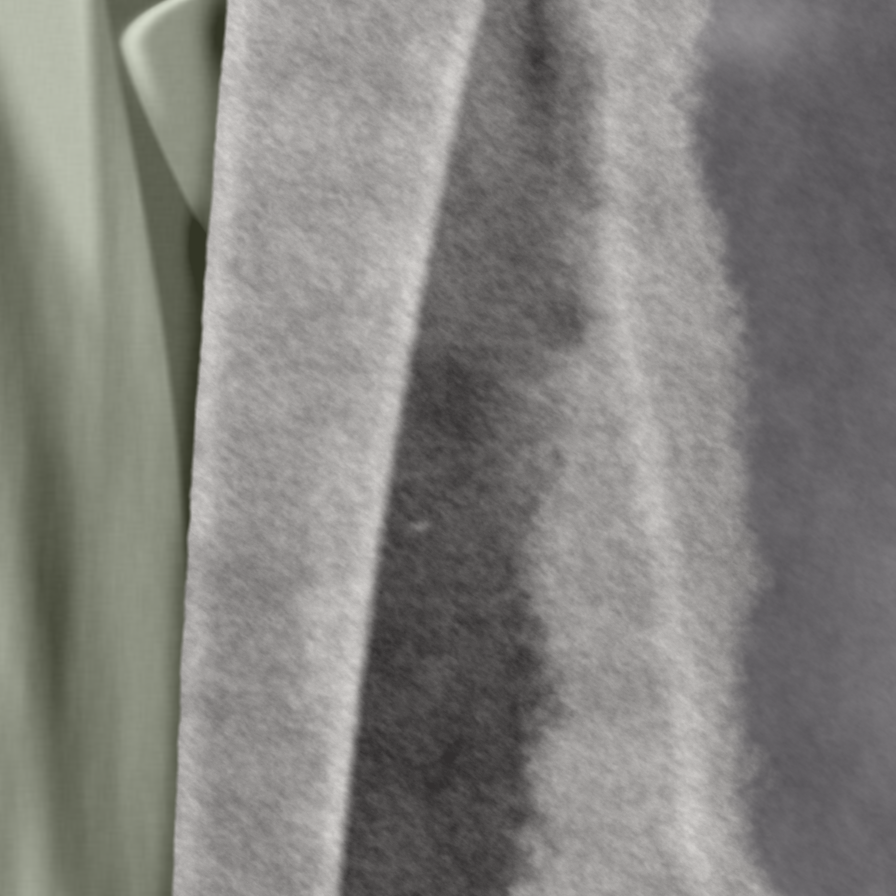
Write a WebGL 2 fragment shader that draws this texture.

```glsl
#version 300 es
precision highp float;
// Hanging cloth: a smooth green drape at the left, brushed grey pile folds at the right.
// Each fold border is a smooth curve x(y); tones are blended from border to border,
// then slanted fibre noise and a faint weave give the cloth its surface.
uniform vec2 u_resolution;
out vec4 outColor;

const vec3 GREY_DARK = vec3(0.20, 0.19, 0.19);
const vec3 GREY_LIGHT = vec3(0.82, 0.81, 0.80);
const vec3 GREEN_DARK = vec3(0.20, 0.21, 0.15);
const vec3 GREEN_LIGHT = vec3(0.83, 0.85, 0.79);
const float FIBRE_AMOUNT = 0.17;
const float BLOTCH_AMOUNT = 0.16;
const float RAGGED_EDGE = 0.055;
const float WEAVE_AMOUNT = 0.014;

float hash(vec2 p) {
  vec3 q = fract(vec3(p.xyx) * 0.1031);
  q += dot(q, q.yzx + 33.33);
  return fract((q.x + q.y) * q.z);
}

float noise(vec2 p) {
  vec2 i = floor(p), f = fract(p);
  f = f * f * (3.0 - 2.0 * f);
  return mix(mix(hash(i), hash(i + vec2(1, 0)), f.x),
             mix(hash(i + vec2(0, 1)), hash(i + vec2(1, 1)), f.x), f.y);
}

// Fractal noise centred on zero
float fbm(vec2 p) {
  float sum = 0.0, amp = 0.5;
  for (int i = 0; i < 4; i++) {
    sum += amp * (noise(p) - 0.5);
    p = mat2(1.6, 1.2, -1.2, 1.6) * p + 7.3;
    amp *= 0.55;
  }
  return sum;
}

// Quartic through five values at y = 0, 1/4, 1/2, 3/4, 1
float bend(float y, float a, float b, float c, float d, float e) {
  float knots[5] = float[5](a, b, c, d, e);
  float sum = 0.0;
  for (int i = 0; i < 5; i++) {
    float w = knots[i];
    for (int j = 0; j < 5; j++)
      if (j != i) w *= (4.0 * y - float(j)) / float(i - j);
    sum += w;
  }
  return sum;
}

float bump(float d, float width) { return exp(-d * d / (width * width)); }
float spot(vec2 p, vec2 centre, vec2 size) {
  vec2 d = (p - centre) / size;
  return exp(-dot(d, d));
}
float past(float edge, float x, float blur) { return smoothstep(-blur, blur, x - edge); }

vec3 greenCloth(vec2 p, float hem) {
  float x = p.x, y = p.y;
  float tone = 0.52 + 0.25 * fbm(p * vec2(18.0, 3.0));
  // Broad shadow and the paler cloth beside it
  tone -= 0.13 * bump(x - bend(y, 0.10, 0.065, 0.035, 0.0, -0.05), 0.04);
  tone += 0.08 * (1.0 - past(0.05 - 0.08 * y, x, 0.03)) * (1.0 - smoothstep(0.3, 0.5, y));
  // Bright tapering fold
  float foldLeft = 0.11 - 0.37 * (y - 0.62);
  float foldRight = 0.115 - 0.04 * (y - 0.62);
  float fold = past(foldLeft, x, 0.03) * (1.0 - past(foldRight, x, 0.012));
  tone = mix(tone, 0.73, fold * smoothstep(0.58, 0.75, y));
  // Inner panel ends in a dark gap
  float panel = bend(y, 0.215, 0.212, 0.198, 0.163, 0.118);
  tone += 0.05 * bump(x - panel + 0.02, 0.02) * smoothstep(0.4, 0.6, y);
  tone = mix(tone, 0.38, past(panel, x, 0.006));
  // Curled flap with a pale rolled rim
  float roll = max(y - 0.95, 0.0);
  float flap = 0.135 + 0.092 * pow(max(0.95 - y, 0.0) / 0.21, 1.2) + 20.0 * roll * roll;
  float flapMask = past(flap, x, 0.005) * smoothstep(0.72, 0.75, y);
  tone = mix(tone, 0.57, flapMask);
  tone += 0.27 * bump(x - flap - 0.012, 0.014) * smoothstep(0.84, 0.97, y);
  // Contact shadows
  tone -= 0.25 * spot(p, vec2(0.243, 0.965), vec2(0.02, 0.05));
  tone -= 0.22 * spot(p, vec2(0.22, 0.73), vec2(0.012, 0.04));
  tone -= 0.16 * bump(x - hem, 0.016);
  tone += WEAVE_AMOUNT * (noise(p * vec2(90.0, 300.0)) + noise(p * vec2(300.0, 90.0)) - 1.0);
  return mix(GREEN_DARK, GREEN_LIGHT, clamp((tone - 0.21) / 0.64, 0.0, 1.0));
}

vec3 greyCloth(vec2 p, float hem) {
  float y = p.y;
  float blotch = fbm(p * 14.0);
  float x = p.x + RAGGED_EDGE * (blotch + 0.6 * fbm(p * 45.0 + 9.0));
  // Fold borders, left to right
  float lightStart = bend(y, 0.335, 0.350, 0.375, 0.42, 0.45);
  float ridge = 0.378 + 0.09 * y + 0.072 * y * y;
  float bandStart = bend(y, 0.585, 0.605, 0.612, 0.650, 0.640);
  float crest = bend(y, 0.785, 0.760, 0.722, 0.685, 0.70);
  float bandEnd = bend(y, 0.870, 0.830, 0.830, 0.800, 0.790);
  // Tones between the borders
  float tone = bend(y, 0.55, 0.53, 0.58, 0.62, 0.61);
  tone = mix(tone, 0.67, past(lightStart, x, 0.04));
  tone = mix(tone, bend(y, 0.27, 0.27, 0.34, 0.43, 0.46), past(ridge, mix(p.x, x, 0.1), 0.009));
  tone = mix(tone, bend(y, 0.60, 0.59, 0.58, 0.61, 0.61), past(bandStart, x, 0.035));
  float plain = past(bandEnd, x, 0.025);
  tone = mix(tone, bend(y, 0.41, 0.37, 0.39, 0.37, 0.39), plain);
  // Bright hem and crests
  tone += 0.12 * bump(p.x - hem - 0.012, 0.018);
  tone += 0.09 * bump(p.x - ridge + 0.014, 0.013);
  tone += 0.12 * bump(mix(p.x, x, 0.4) - crest, 0.022) * (1.0 - 0.5 * past(0.8, y, 0.1));
  // Local lights and shades
  tone -= 0.17 * spot(p, vec2(0.60, 0.94), vec2(0.022, 0.10));
  tone -= 0.08 * spot(p, vec2(0.51, 0.54), vec2(0.05, 0.07));
  tone += 0.11 * spot(p, vec2(0.58, 0.49), vec2(0.03, 0.06));
  tone += 0.16 * spot(p, vec2(0.84, 0.97), vec2(0.08, 0.05));
  tone += 0.08 * spot(p, vec2(1.0, 0.27), vec2(0.07, 0.2));
  tone += 0.20 * spot(p, vec2(0.47, 0.413), vec2(0.009, 0.006));
  // Pile: fine fibres leaning right, over soft blotches
  vec2 lean = mat2(0.8, 0.6, -0.6, 0.8) * p;
  float fibre = fbm(lean * vec2(75.0, 150.0)) + 0.4 * fbm(p * 210.0);
  float pile = 1.0 - 0.65 * plain;
  tone += pile * (FIBRE_AMOUNT * fibre + BLOTCH_AMOUNT * blotch);
  tone += plain * 0.06 * fbm(p * vec2(40.0, 22.0));
  vec3 colour = mix(GREY_DARK, GREY_LIGHT, clamp((tone - 0.19) / 0.62, 0.0, 1.0));
  return colour + plain * vec3(-0.004, -0.004, 0.012);
}

void main() {
  vec2 p = gl_FragCoord.xy / u_resolution;
  float hem = 0.192 + 0.035 * p.y + 0.027 * p.y * p.y + 0.004 * fbm(p * 40.0);
  vec3 colour = mix(greenCloth(p, hem), greyCloth(p, hem), past(hem, p.x, 0.003));
  outColor = vec4(colour, 1.0);
}
```
